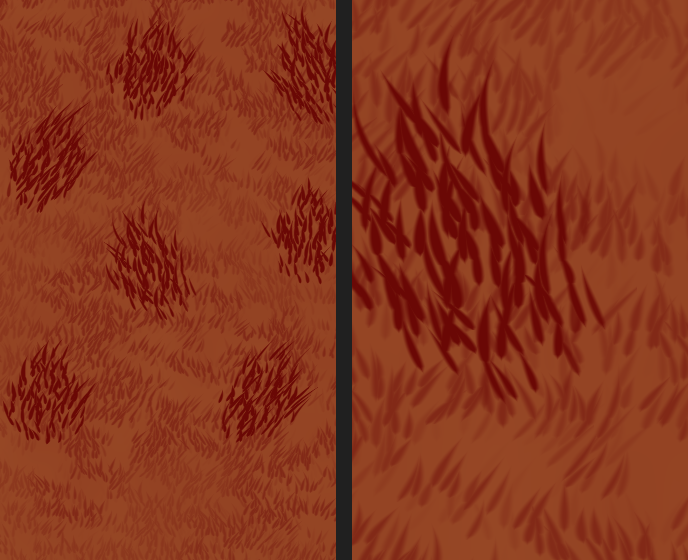
Left: the whole. Right: its middle third, enlarged.
Reproduce this texture procedurally as a Shadertoy shader.

```glsl
#define SOIL vec3(0.588, 0.278, 0.145)
#define SHADE vec3(0.505, 0.155, 0.088)
#define DARK vec3(0.415, 0.030, 0.018)
#define TURF_CELL vec2(0.0086, 0.0115)
#define TURF_BLADE vec2(0.0031, 0.025)
#define TURF_SOFTNESS 0.0023
#define CLUMP_CELL vec2(0.0120, 0.0150)
#define CLUMP_BLADE vec2(0.0041, 0.037)
#define CLUMP_SOFTNESS 0.0017
#define CLUMP_RADIUS vec2(0.072, 0.085)
#define CLUMP_LEAN 0.42

float hash(vec2 p) {
    return fract(sin(dot(p, vec2(127.1, 311.7))) * 43758.5453);
}

float noise(vec2 p) {
    vec2 i = floor(p), f = fract(p);
    f = f * f * (3.0 - 2.0 * f);
    return mix(mix(hash(i), hash(i + vec2(1, 0)), f.x),
               mix(hash(i + vec2(0, 1)), hash(i + vec2(1, 1)), f.x), f.y);
}

// Coverage of one curved, tapering blade rooted at d = 0; size is (half width, length)
float blade(vec2 d, vec2 size, float lean, float curl, float softness) {
    float t = d.y / size.y;
    float axis = size.y * t * (lean + curl * t);
    float halfWidth = size.x * min(7.0 * t, 2.2 * sqrt(max(t, 0.0)) * (1.0 - t));
    float soft = max(softness, 0.6 / iResolution.y);
    return smoothstep(soft, -soft, abs(d.x - axis) - halfWidth);
}

// Short turf: blades gather in wide, low tufts that share a lean
float turf(vec2 p) {
    vec2 home = floor(p / TURF_CELL);
    float cover = 0.0;
    for (int y = -3; y <= 0; y++)
    for (int x = -3; x <= 3; x++) {
        vec2 id = home + vec2(x, y);
        float a = hash(id), b = hash(id + 37.3), c = hash(id + 71.9);
        vec2 root = (id + vec2(a, b)) * TURF_CELL;
        float lean = 1.5 * (noise(root * vec2(24.0, 40.0)) - 0.4) + 0.7 * (c - 0.5);
        vec2 band = root + vec2(0.0, 0.25 * root.x + 0.02 * noise(root * 12.0));
        float tuft = smoothstep(0.30, 0.55, noise(band * vec2(24.0, 52.0) + 9.0) + 0.2 * (c - 0.5));
        float worn = mix(0.5, 1.0, smoothstep(0.25, 0.6, noise(root * 8.0 + 4.0)));
        vec2 size = TURF_BLADE * vec2(0.8 + 0.4 * b, 0.6 + 0.5 * a);
        float shape = blade(p - root, size, lean, 0.7 * (b - 0.5), TURF_SOFTNESS);
        cover = max(cover, tuft * worn * shape);
    }
    return cover;
}

// Tall clump around the origin: a ragged dome of roots sheared by its lean
float clump(vec2 p, float lean, float seed) {
    vec2 home = floor(p / CLUMP_CELL);
    float cover = 0.0;
    for (int y = -4; y <= 0; y++)
    for (int x = -4; x <= 4; x++) {
        vec2 id = home + vec2(x, y);
        float a = hash(id + seed), b = hash(id + seed + 23.7), c = hash(id + seed + 59.1);
        vec2 root = (id + vec2(a, b)) * CLUMP_CELL;
        vec2 q = root + vec2(0.0, 0.014);
        q.x = (q.x - 0.5 * lean * q.y) * (1.0 + 10.0 * max(q.y, 0.0));
        float dome = length(q / CLUMP_RADIUS) + 0.35 * (c - 0.5);
        float inside = 1.0 - smoothstep(0.95, 1.02, dome);
        float bladeLean = lean + 0.85 * (b - 0.5) + 2.0 * root.x;
        vec2 size = CLUMP_BLADE * vec2(0.65 + 0.5 * c, 0.55 + 0.7 * a * a);
        float shape = blade(p - root, size, bladeLean, 0.8 * (a - 0.5), CLUMP_SOFTNESS);
        cover = max(cover, inside * shape);
    }
    return cover;
}

void mainImage(out vec4 fragColor, in vec2 fragCoord) {
    vec2 p = fragCoord / iResolution.y;

    // Ground with broad, faint mottling
    vec3 color = mix(SOIL, SHADE, 0.16 * noise(p * 14.0));
    color = mix(color, SHADE, 0.95 * turf(p));

    // Clumps in three staggered columns
    float cover = 0.0;
    for (int i = 0; i < 7; i++) {
        float col = float((i + 2) % 3), row = float(i / 3);
        float last = step(1.5, col);
        vec2 center = vec2(0.08 + 0.19 * col + 0.1 * last * min(row, 1.0),
                           0.30 + 0.23 * mod(col, 2.0) + row * (0.42 - 0.065 * col));
        vec2 q = p - center;
        if (max(abs(q.x), abs(q.y)) < 0.16) {
            float lean = 0.06 + CLUMP_LEAN * cos(1.5 * float(i));
            cover = max(cover, clump(q, lean, 13.7 * float(i)));
        }
    }
    fragColor = vec4(mix(color, DARK, cover), 1.0);
}
```
